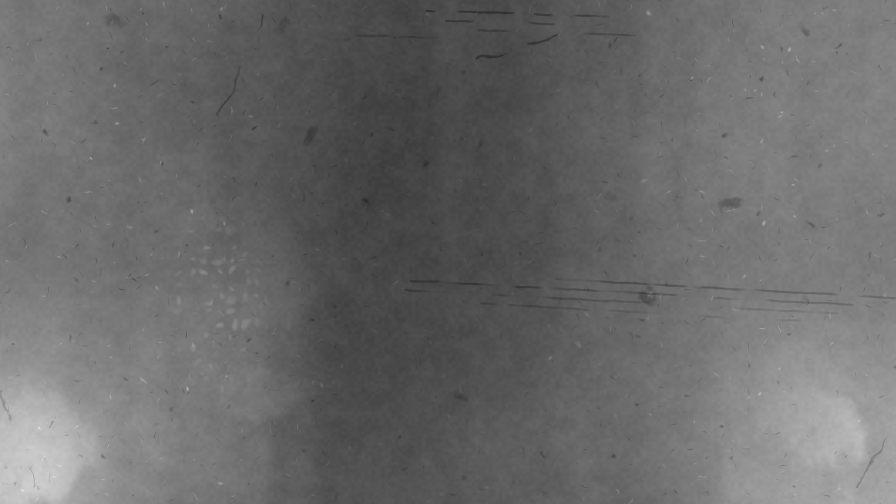
Reproduce this texture procedurally as a WebGL 1 fragment shader.

```glsl
precision highp float;
// Worn grey concrete wall: dark hazy middle, pale corners, pits, flecks and hairline cracks.
uniform vec2 u_resolution;

float hash(vec2 p) {
  vec3 q = fract(vec3(p.xyx) * 0.1031);
  q += dot(q, q.yzx + 33.33);
  return fract((q.x + q.y) * q.z);
}

float noise(vec2 p) {
  vec2 i = floor(p), f = fract(p);
  f = f * f * (3.0 - 2.0 * f);
  float low = mix(hash(i), hash(i + vec2(1.0, 0.0)), f.x);
  float high = mix(hash(i + vec2(0.0, 1.0)), hash(i + vec2(1.0, 1.0)), f.x);
  return mix(low, high, f.y);
}

float fbm(vec2 p) {
  float sum = 0.0, amp = 0.5;
  for (int i = 0; i < 5; i++) {
    sum += amp * noise(p);
    p = mat2(1.6, 1.2, -1.2, 1.6) * p + 7.3;
    amp *= 0.5;
  }
  return sum;
}

// Randomly turned ellipses, at most one per grid cell.
float scatter(vec2 p, float scale, float density, float radius, float stretch, float seed, float pixel) {
  vec2 q = p * scale, id = floor(q) + seed;
  vec2 jitter = 0.5 * vec2(hash(id + 17.3), hash(id + 41.7)) - 0.25;
  float angle = 6.2832 * hash(id + 63.1);
  float c = cos(angle), s = sin(angle);
  vec2 d = mat2(c, s, -s, c) * (fract(q) - 0.5 - jitter);
  d.y *= stretch;
  float size = radius * mix(0.4, 1.0, hash(id + 85.9));
  float soft = 0.35 * size + pixel * scale;
  float mask = 1.0 - smoothstep(size - soft, size + soft, length(d));
  return mask * step(hash(id), density) * mix(0.4, 1.0, hash(id + 5.7));
}

// Broken, wobbling line from a to b.
float crack(vec2 p, vec2 a, vec2 b, float wobble, float pixel) {
  p += wobble * (vec2(fbm(p * 22.0), fbm(p * 22.0 + 31.0)) - 0.5);
  vec2 ab = b - a;
  float t = clamp(dot(p - a, ab) / dot(ab, ab), 0.0, 1.0);
  float gaps = smoothstep(0.3, 0.65, noise(vec2(t * length(ab) * 26.0, a.y * 91.0)));
  float line = 1.0 - smoothstep(0.0006, 0.0012 + 1.2 * pixel, length(p - a - ab * t));
  return line * gaps;
}

// Parallel cracks of varied length below one another.
float crackBand(vec2 p, vec2 start, float span, float slope, float gap, float pixel) {
  float mask = 0.0;
  for (int i = 0; i < 4; i++) {
    float k = float(i);
    float from = start.x + span * 0.5 * hash(vec2(k, start.y * 50.0));
    float to = from + span * mix(0.35, 0.75, hash(vec2(k + 9.0, start.y * 70.0)));
    float y = start.y - gap * k;
    vec2 a = vec2(from, y + slope * (from - start.x));
    vec2 b = vec2(to, y + slope * (to - start.x));
    mask = max(mask, crack(p, a, b, 0.006, pixel) * mix(1.0, 0.5, k / 3.0));
  }
  return mask;
}

// Broad light and dark areas.
float wallTone(vec2 p, vec2 uv) {
  vec2 warp = vec2(fbm(p * 2.6), fbm(p * 2.6 + 19.0)) - 0.48;
  vec2 w = uv + 0.14 * warp;
  float side = abs(w.x - 0.475);
  float foot = 1.0 - smoothstep(0.0, 0.5, w.y);
  float tone = 0.288 + 0.175 * smoothstep(0.05, 0.47, side);
  tone += 0.045 * foot + 0.13 * foot * smoothstep(0.2, 0.5, side);
  tone += 0.04 * smoothstep(0.36, 0.3, w.x) * smoothstep(0.75, 0.35, w.y);
  tone += 0.02 * smoothstep(0.62, 0.66, w.x);
  return tone + 0.09 * (fbm(p * 4.0 + 3.0) - 0.48);
}

void main() {
  float pixel = 1.0 / u_resolution.y;
  vec2 p = gl_FragCoord.xy * pixel;
  vec2 uv = gl_FragCoord.xy / u_resolution;
  float tone = wallTone(p, uv);

  // Vertical stains, mottling and grain
  tone += 0.028 * (noise(vec2(p.x * 20.0, p.y * 1.4)) - 0.5);
  tone += 0.05 * (fbm(p * 38.0) - 0.48);
  tone += 0.028 * (noise(p * 150.0) - 0.5);

  // Chalky scuffs in the lower corners
  float corner = smoothstep(0.24, 0.48, abs(uv.x - 0.5)) * smoothstep(0.36, 0.05, uv.y);
  tone += 0.11 * corner * smoothstep(0.5, 0.68, fbm(p * vec2(9.0, 7.0) + 11.0));

  // Pale pebbles and a smooth patch left of the middle
  vec2 bent = p + 0.012 * (vec2(noise(p * 60.0), noise(p * 60.0 + 8.0)) - 0.5);
  float cluster = 1.0 - smoothstep(0.4, 1.0, length((p - vec2(0.43, 0.41)) / vec2(0.13, 0.23)));
  tone += 0.085 * cluster * scatter(bent, 38.0, 0.75, 0.36, 1.5, 3.0, pixel);
  float patchShape = length((bent - vec2(0.51, 0.22)) / vec2(0.085, 0.06));
  tone += 0.03 * (1.0 - smoothstep(0.8, 1.1, patchShape));

  // Pits, chips and flecks
  float calm = mix(0.45, 1.0, smoothstep(0.08, 0.3, abs(uv.x - 0.5)));
  vec2 rough = p + 0.03 * (vec2(fbm(p * 30.0), fbm(p * 30.0 + 5.0)) - 0.5);
  tone -= 0.12 * scatter(rough, 6.0, 0.16, 0.13, 1.7, 21.0, pixel) * smoothstep(0.3, 0.6, fbm(p * 45.0));
  tone -= 0.16 * calm * scatter(rough, 17.0, 0.2, 0.09, 1.6, 37.0, pixel);
  tone -= 0.10 * calm * scatter(rough, 34.0, 0.3, 0.22, 4.0, 53.0, pixel);
  tone += 0.12 * calm * scatter(rough, 30.0, 0.26, 0.17, 3.5, 71.0, pixel);
  tone += 0.22 * calm * scatter(p, 15.0, 0.09, 0.07, 1.6, 97.0, pixel);

  // Level and slanting cracks
  float cracks = crackBand(p, vec2(0.58, 0.475), 1.2, -0.055, 0.019, pixel);
  cracks = max(cracks, crackBand(p, vec2(0.68, 0.985), 0.55, -0.035, 0.018, pixel));
  cracks = max(cracks, crack(p, vec2(0.52, 0.97), vec2(0.44, 0.77), 0.03, pixel));
  cracks = max(cracks, crack(p, vec2(0.95, 0.88), vec2(1.1, 0.93), 0.03, pixel));
  cracks = max(cracks, crack(p, vec2(0.0, 0.22), vec2(0.07, 0.04), 0.03, pixel));
  cracks = max(cracks, crack(p, vec2(1.77, 0.15), vec2(1.7, 0.03), 0.03, pixel));
  tone -= 0.10 * cracks;

  gl_FragColor = vec4(vec3(clamp(tone, 0.0, 1.0)), 1.0);
}
```
